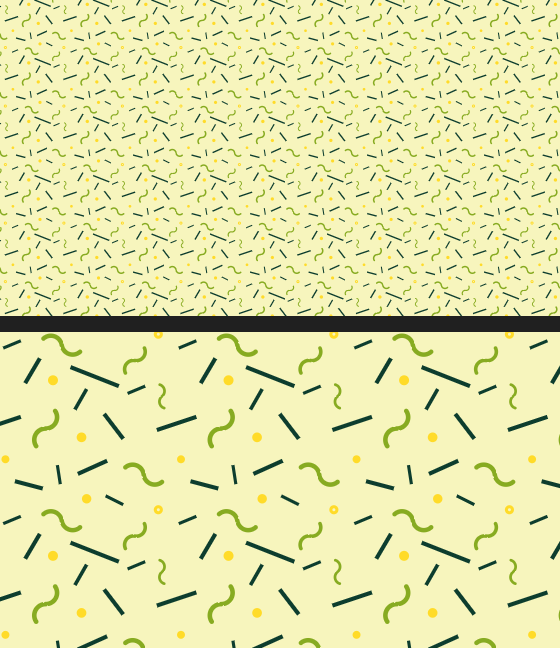
Top, the full canvas; bottom, a detail of the centre.
Give the GLSL for this pattern, as a Shadertoy shader.

```glsl
// Confetti print: dark dashes, green squiggles and yellow dots on cream.
// One square tile repeats 9.6 x 5.4 times; each mark is a distance function
// wrapped around the tile, so marks cross tile borders without seams.

const float TILE = 120.0;              // tile side in design units
const float TILES_DOWN = 5.4;
const vec2 TILE_ORIGIN = vec2(24.0, 96.0);

const vec3 CREAM  = vec3(0.97, 0.96, 0.74);
const vec3 PINE   = vec3(0.05, 0.24, 0.18);
const vec3 LEAF   = vec3(0.53, 0.67, 0.13);
const vec3 YELLOW = vec3(1.00, 0.86, 0.16);

// Dashes: start.xy, end.xy
const vec4 DASHES[11] = vec4[11](
    vec4(47, 24, 80, 37),   vec4(16, 35, 26, 18),   vec4(50, 53, 58, 39),
    vec4(86, 42, 98, 37),   vec4(70, 56, 83, 73),   vec4(106, 67, 133, 58),
    vec4(9, 102, 28, 107),  vec4(38, 91, 40, 104),  vec4(52, 97, 72, 88),
    vec4(71, 112, 83, 118), vec4(1, 11, 13, 6));

// Squiggles: centre.xy, half axis.xy
const vec4 SQUIGGLES[5] = vec4[5](
    vec4(41, 129, 12.5, 4.5), vec4(97, 97.5, 12.5, 5), vec4(91, 139.5, -6.5, 8.5),
    vec4(30, 66, -6.5, 12),   vec4(109.5, 44, 1.5, 8));

// Dots: centre.xy, radius, hole radius
const vec4 DOTS[5] = vec4[5](
    vec4(35, 33, 3.4, 0),  vec4(54.5, 72, 3.3, 0), vec4(58, 114, 3.2, 0),
    vec4(2.5, 87, 2.7, 0), vec4(107, 121.5, 3.1, 1));

// Offset from the nearest repeat of a centre
vec2 wrapOffset(vec2 p, vec2 centre) {
    return mod(p - centre + 0.5 * TILE, TILE) - 0.5 * TILE;
}

// Rotate into a frame whose x axis is the unit vector u
vec2 alongAxis(vec2 p, vec2 u) {
    return vec2(dot(p, u), dot(p, vec2(-u.y, u.x)));
}

// Square-ended bar; short bars are thinner
float dashDistance(vec2 p, vec4 dash) {
    vec2 span = dash.zw - dash.xy;
    float len = length(span);
    float width = mix(2.1, 2.8, smoothstep(12.0, 20.0, len));
    vec2 q = wrapOffset(p, 0.5 * (dash.xy + dash.zw));
    q = abs(alongAxis(q, span / len)) - 0.5 * vec2(len, width);
    return length(max(q, 0.0)) + min(max(q.x, q.y), 0.0);
}

// Two mirrored arcs joined at the centre, with round ends
float squiggleDistance(vec2 p, vec4 squiggle, float sagitta, float thickness) {
    float chord = length(squiggle.zw);
    vec2 q = alongAxis(wrapOffset(p, squiggle.xy), squiggle.zw / chord) / chord;
    if (q.x < 0.0) q = -q;
    float radius = (0.25 + sagitta * sagitta) / (2.0 * sagitta);
    vec2 tip = vec2(0.5, radius - sagitta);
    vec2 w = q - vec2(0.5, sagitta - radius);
    w.x = abs(w.x);
    float d = w.y * tip.x > w.x * tip.y ? abs(length(w) - radius) : length(w - tip);
    return (d - 0.5 * thickness) * chord;
}

float dotDistance(vec2 p, vec4 spot) {
    float r = length(wrapOffset(p, spot.xy));
    return spot.w > 0.0 ? max(r - spot.z, spot.w - r) : r - spot.z;
}

// Area coverage of an edge, one pixel wide
float coverage(float d, float pixel) {
    return clamp(0.5 - d / pixel, 0.0, 1.0);
}

void mainImage(out vec4 fragColor, in vec2 fragCoord) {
    // Design units, y pointing down from the top edge
    float pixel = TILE * TILES_DOWN / iResolution.y;
    vec2 p = vec2(fragCoord.x, iResolution.y - fragCoord.y) * pixel - TILE_ORIGIN;

    float dash = 1e3, squiggle = 1e3, spot = 1e3;
    for (int i = 0; i < 11; i++)
        dash = min(dash, dashDistance(p, DASHES[i]));
    for (int i = 0; i < 5; i++) {
        squiggle = min(squiggle, squiggleDistance(p, SQUIGGLES[i], 0.3, 0.23));
        spot = min(spot, dotDistance(p, DOTS[i]));
    }

    vec3 color = mix(CREAM, YELLOW, coverage(spot, pixel));
    color = mix(color, LEAF, coverage(squiggle, pixel));
    color = mix(color, PINE, coverage(dash, pixel));
    fragColor = vec4(color, 1.0);
}
```
